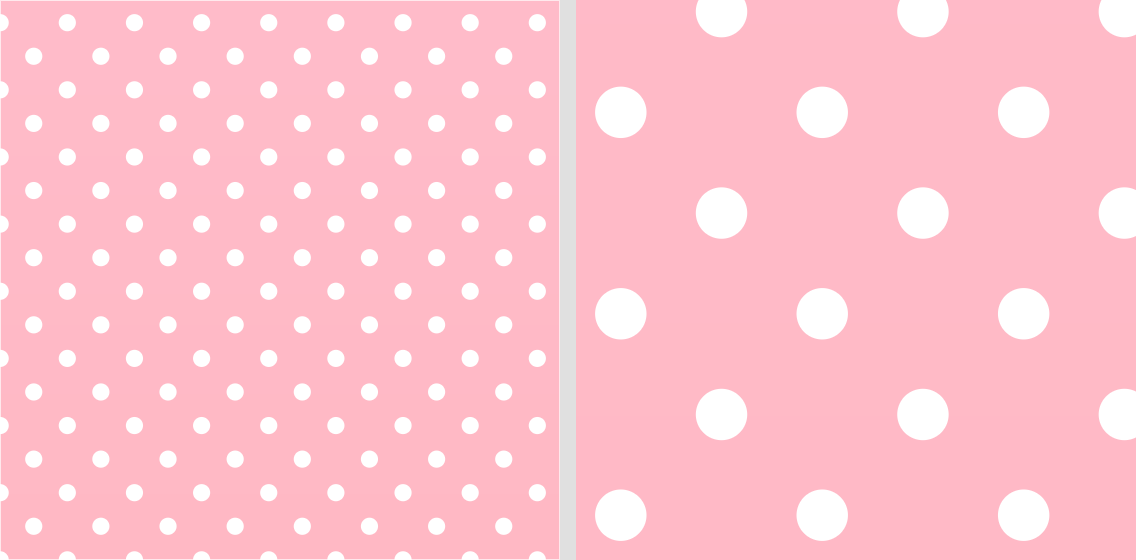
Left: the whole. Right: its middle third, enlarged.
Give the GLSL for this pattern, as a WebGL 1 fragment shader.

```glsl
precision highp float;

uniform vec2 u_resolution;

#define PERIOD 0.1199
#define ORIGIN vec2(0.0003, 0.0003)
#define DOT_RADIUS 0.0153
#define BORDER 0.0012
#define PINK_TOP vec3(1.0, 0.735, 0.790)
#define PINK_BOTTOM vec3(1.0, 0.722, 0.768)
#define WHITE vec3(1.0)

// Distance to the nearest point of a square lattice
float latticeDistance(vec2 p) {
  vec2 cell = fract(p / PERIOD + 0.5) - 0.5;
  return length(cell) * PERIOD;
}

// Signed distance to dots on two lattices offset by half a period
float dotsDistance(vec2 p) {
  float corners = latticeDistance(p);
  float centers = latticeDistance(p - 0.5 * PERIOD);
  return min(corners, centers) - DOT_RADIUS;
}

// Coverage of a shape, smoothed over about one pixel
float coverage(float signedDistance, float pixel) {
  return clamp(0.5 - signedDistance / pixel, 0.0, 1.0);
}

void main() {
  float side = min(u_resolution.x, u_resolution.y);
  vec2 p = gl_FragCoord.xy / side;
  vec2 extent = u_resolution / side;
  float pixel = 1.0 / side;

  // Faint vertical shift of the ground
  vec3 color = mix(PINK_BOTTOM, PINK_TOP, p.y / extent.y);

  // Staggered polka dots
  color = mix(color, WHITE, coverage(dotsDistance(p - ORIGIN), pixel));

  // Hairline edge
  vec2 inset = min(p, extent - p);
  float edge = min(inset.x, inset.y) - BORDER;
  color = mix(color, WHITE, coverage(edge, pixel));

  gl_FragColor = vec4(color, 1.0);
}
```
